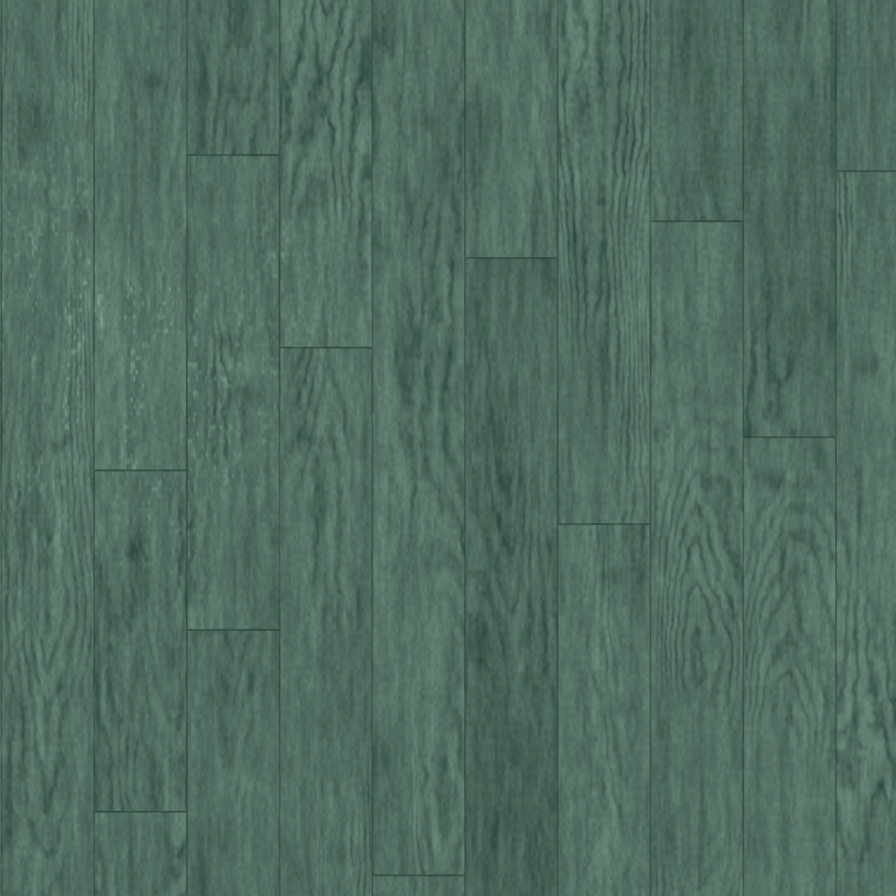
Write a Shadertoy shader that draws this texture.

```glsl
// Green-stained oak floor: long vertical planks with staggered end joints and grain.

const float PLANK_WIDTH = 0.1035;
const float FIRST_SEAM  = 0.0015;
const float SEAM_HALF   = 0.0008;
const float RING_COUNT  = 9.0;
const float RING_DEPTH  = 0.46;
const float PORE_DEPTH  = 0.74;
const vec3 DARK_STAIN   = vec3(0.215, 0.322, 0.275);
const vec3 LIGHT_STAIN  = vec3(0.430, 0.562, 0.500);
const vec3 SEAM_COLOR   = vec3(0.165, 0.260, 0.215);
const vec2 SHEEN_CENTER = vec2(0.14, 0.62);
const vec2 SHEEN_RADIUS = vec2(0.22, 0.26);

// Per column: upper joint, lower joint (negative = none), tone above, tone below.
const vec4 COLUMNS[10] = vec4[10](
    vec4(-1.0, -1.0, 0.03, 0.03), vec4(0.475, 0.094, 0.07, -0.03),
    vec4(0.827, 0.297, -0.08, -0.03), vec4(0.612, -1.0, 0.01, -0.02),
    vec4(0.023, -1.0, 0.01, -0.06), vec4(0.712, -1.0, 0.03, -0.15),
    vec4(0.415, -1.0, 0.02, 0.05), vec4(0.753, -1.0, -0.02, 0.02),
    vec4(0.512, -1.0, -0.05, 0.05), vec4(0.809, -1.0, -0.02, 0.04));

float hash(vec2 p) {
    return fract(sin(dot(p, vec2(127.1, 311.7))) * 43758.5453);
}

float noise(vec2 p) {
    vec2 i = floor(p), f = fract(p);
    f = f * f * (3.0 - 2.0 * f);
    return mix(mix(hash(i), hash(i + vec2(1, 0)), f.x),
               mix(hash(i + vec2(0, 1)), hash(i + vec2(1, 1)), f.x), f.y);
}

float fbm(vec2 p) {
    float sum = 0.0, amp = 0.5;
    for (int i = 0; i < 4; i++) {
        sum += amp * noise(p);
        p = p * 2.03 + 17.3;
        amp *= 0.5;
    }
    return sum;
}

// Soft coverage of a thin line at distance d, faded where it is under a pixel.
float seam(float d, float pixel) {
    return 1.0 - smoothstep(0.0, SEAM_HALF + pixel, abs(d));
}

// Nested growth-ring contours: light early wood, narrow dark late wood.
float rings(vec2 local, float seed) {
    vec2 q = vec2(local.x * 1.5, local.y * 2.6) + seed;
    float field = noise(q) + 0.20 * noise(q * vec2(2.0, 3.5) + 9.0)
                + 0.050 * noise(q * vec2(5.0, 18.0))
                + 0.022 * noise(q * vec2(12.0, 50.0)) + 0.6 * abs(local.x - 0.5);
    float wave = 0.5 + 0.5 * sin(6.2832 * RING_COUNT * field);
    return wave * wave;
}

void mainImage(out vec4 fragColor, in vec2 fragCoord) {
    vec2 uv = fragCoord / iResolution.xy;
    float pixel = 1.0 / iResolution.y;

    // Locate the plank.
    float across = (uv.x - FIRST_SEAM) / PLANK_WIDTH;
    float column = floor(across);
    vec4 info = COLUMNS[int(clamp(column, 0.0, 9.0))];
    float row = step(uv.y, info.x) + step(uv.y, info.y);
    float seed = 60.0 * hash(vec2(column + 2.0, row + 5.0));
    vec2 local = vec2(across - column, uv.y);

    // Plank tone and slow stain variation.
    float tone = 0.47 + (row < 0.5 ? info.z : info.w);
    tone += 0.30 * (fbm(vec2(uv.x * 24.0, uv.y * 4.0) + seed) - 0.47);

    // Figure: strength differs by plank and fades along it.
    float figure = mix(0.35, 1.0, hash(vec2(seed, 3.0)));
    figure *= smoothstep(0.2, 0.7, noise(vec2(local.x * 2.0, uv.y * 5.0) + seed + 30.0));
    float ring = rings(local, seed);
    float broken = 0.6 + 0.8 * noise(uv * vec2(260.0, 70.0) + seed);
    tone -= RING_DEPTH * figure * (ring * broken - 0.36);

    // Pores and fibres at three scales.
    float fibre = noise(vec2(uv.x * 130.0, uv.y * 10.0) + seed);
    float pores = noise(vec2(uv.x * 270.0, uv.y * 42.0) + seed);
    float speck = noise(uv * vec2(380.0, 200.0) + seed);
    tone += PORE_DEPTH * (0.34 * fibre + 0.38 * pores + 0.28 * speck - 0.5);

    // Dark mineral streaks, and one small knot in each plank.
    float streak = noise(vec2(uv.x * 75.0, uv.y * 9.0) + seed + 11.0);
    tone -= 0.22 * smoothstep(0.70, 0.98, streak);
    vec2 knot = vec2(0.2 + 0.6 * hash(vec2(seed, 1.0)), hash(vec2(seed, 2.0)));
    vec2 toKnot = (local - knot) / vec2(0.10, 0.010);
    toKnot += 0.9 * (vec2(noise(uv * 90.0), noise(uv * 90.0 + 40.0)) - 0.5);
    tone -= 0.32 * exp(-dot(toKnot, toKnot));

    // Soft sheen with bright open-grain flecks.
    vec2 offset = (uv - SHEEN_CENTER) / SHEEN_RADIUS;
    float sheen = exp(-dot(offset, offset));
    float fleck = smoothstep(0.60, 0.95, noise(uv * vec2(300.0, 130.0) + 7.0));
    tone += sheen * (0.05 + 0.45 * fleck * smoothstep(0.3, 0.7, streak));

    vec3 color = mix(DARK_STAIN, LIGHT_STAIN, clamp(tone, -0.15, 1.3));

    // Long seams, worn and broken along their length, and end joints.
    float edge = floor(across + 0.5);
    float side = (across - edge) * PLANK_WIDTH;
    float wear = 0.25 + 0.35 * noise(vec2(edge * 7.3, uv.y * 9.0))
               + 0.30 * noise(vec2(edge * 3.1, uv.y * 90.0));
    float joint = max(seam(uv.y - info.x, pixel), seam(uv.y - info.y, pixel));
    joint *= 0.55 + 0.35 * noise(vec2(uv.x * 90.0, column));
    color = mix(color, SEAM_COLOR, max(wear * seam(side, pixel), joint));

    fragColor = vec4(color, 1.0);
}
```
